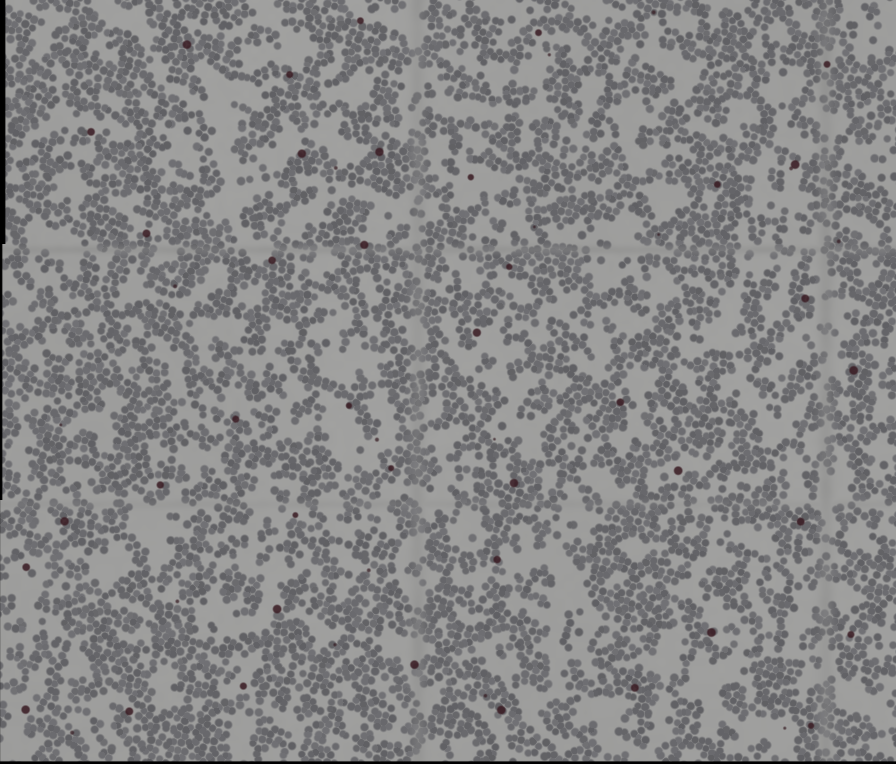
This texture is drawn by a Shadertoy shader. Its source:

```glsl
const vec3 PLASMA = vec3(0.622, 0.622, 0.617);
const vec3 CELL_DARK = vec3(0.375, 0.375, 0.390);
const vec3 CELL_PALE = vec3(0.445, 0.445, 0.460);
const vec3 STAIN = vec3(0.22, 0.10, 0.13);

float hash(vec2 p) {
    return fract(sin(dot(p, vec2(127.1, 311.7))) * 43758.5453);
}

vec2 hash2(vec2 p) {
    return vec2(hash(p + 17.3), hash(p + 71.9));
}

float noise(vec2 p) {
    vec2 i = floor(p), f = fract(p);
    f = f * f * (3.0 - 2.0 * f);
    float low = mix(hash(i), hash(i + vec2(1, 0)), f.x);
    float high = mix(hash(i + vec2(0, 1)), hash(i + vec2(1, 1)), f.x);
    return mix(low, high, f.y);
}

mat2 rotation(float angle) {
    float c = cos(angle), s = sin(angle);
    return mat2(c, s, -s, c);
}

float softDisc(vec2 p, float radius, float blur) {
    return 1.0 - smoothstep(radius - blur, radius + blur, length(p));
}

// Jittered discs kept where a winding noise field is high; x = cover, y = tone
vec2 bloodCells(vec2 p, float spacing, float radius, float blur) {
    vec2 grid = rotation(0.4) * p / spacing;
    vec2 base = floor(grid);
    vec2 result = vec2(0.0, 0.5);
    for (int y = -1; y <= 1; y++) {
        for (int x = -1; x <= 1; x++) {
            vec2 id = base + vec2(x, y);
            vec2 center = id + 0.5 + 0.76 * (hash2(id) - 0.5);
            float field = noise(rotation(0.7) * center * 0.56);
            field += 0.28 * (hash(id + 5.7) - 0.5);
            if (field < 0.45) continue;
            float size = radius * mix(0.9, 1.1, hash(id + 9.1));
            float cover = softDisc((grid - center) * spacing, size, blur);
            if (cover > result.x) result = vec2(cover, hash(id + 3.3));
        }
    }
    return result;
}

// Sparse round spots, at most one in each square of the grid
float spots(vec2 p, float spacing, float radius, float chance, float seed) {
    vec2 id = floor(p / spacing);
    vec2 center = (id + 0.1 + 0.8 * hash2(id + seed)) * spacing;
    float size = radius * mix(0.75, 1.15, hash(id + seed + 4.0));
    return step(hash(id + seed + 8.0), chance) * softDisc(p - center, size, 0.0015);
}

// Faint band where two fields of view overlap
float seam(float offset, float width) {
    return exp(-offset * offset / (width * width));
}

void mainImage(out vec4 fragColor, in vec2 fragCoord) {
    vec2 p = fragCoord / iResolution.y;
    float pixel = 1.0 / iResolution.y;

    // Uneven light and fine mottling of the background
    float light = 0.98 + 0.03 * noise(p * 4.0) + 0.012 * noise(p * 90.0);
    vec3 color = PLASMA * light;

    // Overlap seams
    float columns = max(seam(p.x - 0.547, 0.010), seam(p.x - 1.081, 0.010));
    float rows = max(seam(p.y - 0.673, 0.006), 0.6 * seam(p.y - 0.340, 0.006));
    float overlap = max(columns, rows) * (0.5 + 0.5 * noise(p * 25.0));
    color *= 1.0 - 0.07 * overlap;

    // Grey cells
    vec2 cells = bloodCells(p, 0.0093, 0.0051, 0.0017);
    vec3 cellColor = mix(CELL_DARK, CELL_PALE, cells.y);
    color = mix(color, cellColor, cells.x * (1.0 - 0.4 * overlap));

    // Stained nuclei and small dark specks
    color = mix(color, STAIN, 0.85 * spots(p, 0.145, 0.0049, 0.75, 2.0));
    color = mix(color, STAIN * 0.9, 0.7 * spots(p, 0.19, 0.0022, 0.45, 31.0));

    // Black border, stepped on the left
    float leftEdge = p.y > 0.68 ? 0.0070 : (p.y > 0.345 ? 0.0030 : 0.0);
    float inside = smoothstep(-pixel, pixel, p.x - leftEdge);
    inside *= smoothstep(-pixel, pixel, p.y - 0.0035);
    fragColor = vec4(color * inside, 1.0);
}
```
